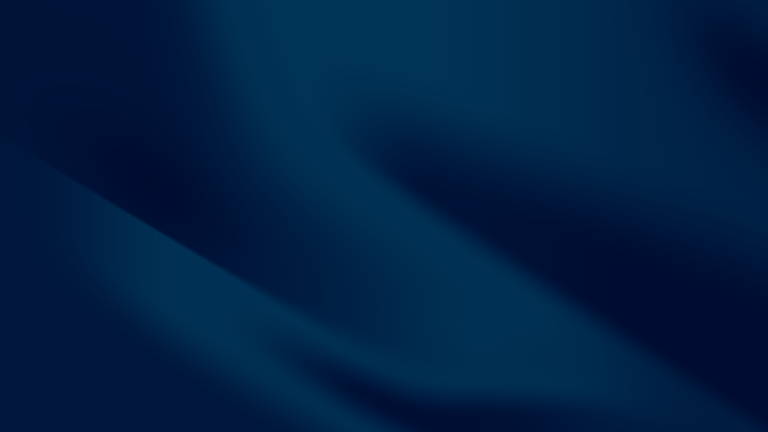
Give the GLSL for this background, as a WebGL 1 fragment shader.

```glsl
precision highp float;
// Dark blue silk: broad diagonal folds lit along their crests.
// Each fold is a curve; soft steps and bells around it build one tone
// from 0 (shadow) to 1 (light), which is then mapped to two blues.

uniform vec2 u_resolution;

#define SHADOW_COLOR vec3(0.0, 0.040, 0.185)
#define LIGHT_COLOR vec3(0.0, 0.232, 0.368)
#define CREST_WIDTH 0.11
#define CREST_LIGHT 0.78
#define SHEEN_LIGHT 0.85
#define BAND_LIGHT 0.78
#define BASE_TONE 0.20

// Smooth step that may also run downward from a to b.
float ramp(float a, float b, float x) {
  float t = clamp((x - a) / (b - a), 0.0, 1.0);
  return t * t * (3.0 - 2.0 * t);
}

// Soft elliptical spot, its long axis turned by angle.
float spot(vec2 p, vec2 center, vec2 radius, float angle) {
  vec2 q = p - center;
  float c = cos(angle), s = sin(angle);
  q = vec2(c * q.x + s * q.y, c * q.y - s * q.x) / radius;
  return exp(-dot(q, q));
}

// Signed distance to the main crest, positive on its upper right.
float crestDistance(vec2 p) {
  float bend = exp((p.y - 0.66) / 0.06);
  float x = 1.62 - 1.52 * (p.y - 0.028) + 0.072 * log(1.0 + bend);
  float slope = -1.52 + 1.2 * bend / (1.0 + bend);
  return (p.x - x) / sqrt(1.0 + slope * slope);
}

// Height of the hem that parts the middle panel from the lower fold.
float hemHeight(float x) {
  float run = min(x - 1.05, 0.0);
  return 0.024 + 0.62 * sqrt(run * run + 0.04);
}

// Middle panel: dim at left, glowing where the folds meet.
float panelTone(vec2 p) {
  float tone = BASE_TONE + 0.22 * ramp(0.3, 0.9, p.x);
  tone += 0.35 * spot(p, vec2(1.11, 0.23), vec2(0.24, 0.19), -0.5);
  return tone - 0.18 * spot(p, vec2(0.36, 0.57), vec2(0.24, 0.10), -0.62);
}

// Lower fold: a lit band with a shadow wedge opening to the right.
float lowerTone(vec2 p, float hem) {
  float run = p.x - 0.463;
  float above = p.y - (0.213 - 0.64 * run + 0.15 * run * run);
  float band = ramp(-0.12, 0.04, above) * ramp(0.04, 0.42, p.x);
  float tone = mix(BASE_TONE + 0.06, BAND_LIGHT, band);
  float wedge = ramp(0.02, 0.12, hem - p.y) * ramp(0.0, 0.10, above);
  wedge *= ramp(0.5, 0.88, p.x);
  return mix(tone, 0.08 + 0.16 * ramp(1.05, 1.4, p.x), wedge);
}

// Upper fold: wide sheen, a deep valley below it and a shaded corner.
float upperTone(vec2 p, float crest) {
  float tone = mix(SHEEN_LIGHT, 0.48, ramp(0.9, 1.75, p.x));
  float rim = p.y - (0.56 - 0.39 * (p.x - 1.296));
  float valley = ramp(0.15, -0.12, rim) * ramp(0.0, 0.10, crest);
  valley *= ramp(0.68, 1.0, p.x);
  tone = mix(tone, mix(0.17, 0.04, ramp(1.0, 1.5, p.x)), valley);
  float corner = spot(p, vec2(1.76, 0.81), vec2(0.24, 0.105), -0.85);
  return tone * (1.0 - 0.95 * corner);
}

void main() {
  // Height is one unit; width is fitted to the 16:9 composition.
  vec2 p = gl_FragCoord.xy / u_resolution * vec2(16.0 / 9.0, 1.0);
  float crest = crestDistance(p);
  float hem = hemHeight(p.x);

  // The hem is crisp at left and melts away to the right.
  float hemSoftness = mix(0.007, 0.06, ramp(0.45, 1.0, p.x));
  float hemSide = ramp(-hemSoftness, hemSoftness, p.y - hem);
  float tone = mix(lowerTone(p, hem), panelTone(p), hemSide);

  // Light gathers along the crest, then the upper fold covers it.
  float glow = exp(-crest * crest / (CREST_WIDTH * CREST_WIDTH));
  float crestLight = CREST_LIGHT * mix(1.0, 0.5, ramp(1.2, 1.65, p.x));
  tone = mix(tone, crestLight, crest > 0.0 ? 1.0 : glow);
  tone = mix(tone, upperTone(p, crest), ramp(0.0, 0.09, crest));

  gl_FragColor = vec4(mix(SHADOW_COLOR, LIGHT_COLOR, clamp(tone, 0.0, 1.0)), 1.0);
}
```
